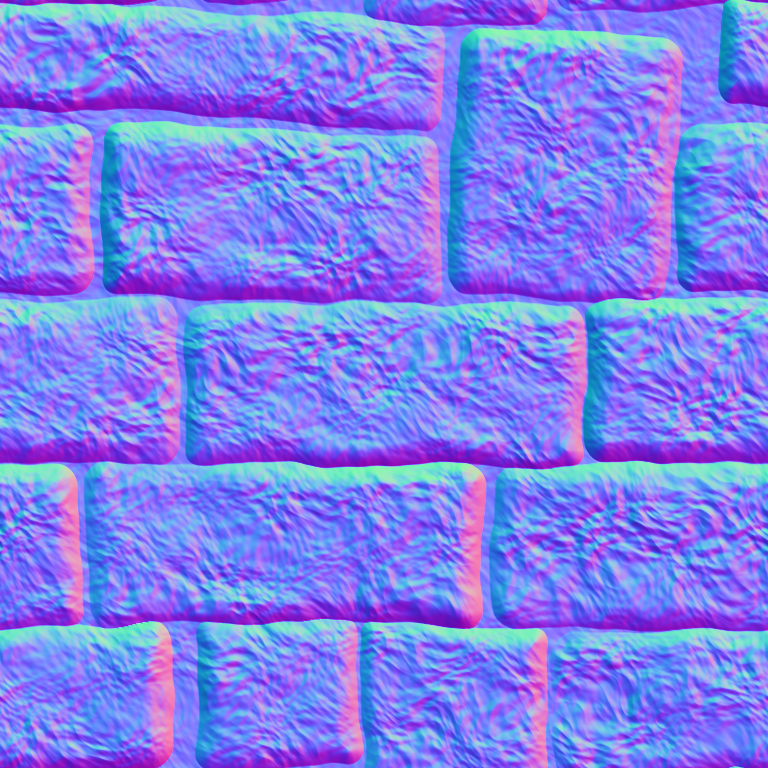
Write a WebGL 2 fragment shader that draws this texture map.

```glsl
#version 300 es
precision highp float;
// Tangent-space normal map of a seamless wall of rough, rounded stone blocks.

#define BEVEL_WIDTH 0.032
#define BEVEL_HEIGHT 0.026
#define CORNER_RADIUS 0.026
#define EDGE_WOBBLE 0.013
#define FACE_SWELL 0.016
#define LUMP_HEIGHT 0.011
#define WRINKLE_HEIGHT 0.0075
#define GRIT_HEIGHT 0.0018
#define MORTAR_ROUGHNESS 0.45
#define SAMPLE_STEP 0.0013

uniform vec2 u_resolution;
out vec4 outColor;

const int STONE_COUNT = 11;

// Each block: centre, half size
const vec4 STONES[STONE_COUNT] = vec4[STONE_COUNT](
  vec4(0.257, 0.919, 0.321, 0.069), vec4(0.734, 0.783, 0.143, 0.173),
  vec4(0.999, 0.730, 0.120, 0.110), vec4(0.353, 0.721, 0.220, 0.111),
  vec4(0.996, 0.503, 0.234, 0.107), vec4(0.499, 0.500, 0.260, 0.105),
  vec4(0.873, 0.289, 0.235, 0.106), vec4(0.371, 0.290, 0.254, 0.106),
  vec4(0.972, 0.087, 0.252, 0.097), vec4(0.361, 0.095, 0.106, 0.095),
  vec4(0.592, 0.078, 0.120, 0.108));

// Clockwise lean of each block, in radians
const float LEAN[STONE_COUNT] = float[STONE_COUNT](
  0.05, 0.075, 0.0, 0.02, 0.0, 0.005, 0.01, 0.008, -0.03, 0.0, 0.015);

float hash(vec2 p) {
  return fract(sin(dot(p, vec2(127.1, 311.7))) * 43758.5453);
}

// Gradient at a lattice corner, wrapped so that the tile is seamless
float cornerSlope(vec2 cell, vec2 period, vec2 offset) {
  float angle = 6.2832 * hash(mod(cell, period) + period);
  return dot(vec2(cos(angle), sin(angle)), offset);
}

float noise(vec2 uv, vec2 period) {
  vec2 p = uv * period, i = floor(p), f = p - i;
  vec2 w = f * f * f * (f * (f * 6.0 - 15.0) + 10.0);
  vec2 e = vec2(1.0, 0.0);
  float low = mix(cornerSlope(i, period, f),
                  cornerSlope(i + e.xy, period, f - e.xy), w.x);
  float high = mix(cornerSlope(i + e.yx, period, f - e.yx),
                   cornerSlope(i + e.xx, period, f - e.xx), w.x);
  return mix(low, high, w.y);
}

float roundedBox(vec2 p, vec2 halfSize, float radius) {
  vec2 q = abs(p) - halfSize + radius;
  return length(max(q, 0.0)) + min(max(q.x, q.y), 0.0) - radius;
}

// Signed distance to the nearest block (x) and its face tilt (y)
vec2 nearestStone(vec2 uv) {
  vec2 nearest = vec2(1.0, 0.0);
  for (int i = 0; i < STONE_COUNT; i++) {
    vec4 stone = STONES[i];
    float id = float(i);
    vec2 d = fract(uv - stone.xy + 0.5) - 0.5;
    float c = cos(LEAN[i]), s = sin(LEAN[i]);
    vec2 q = vec2(c * d.x - s * d.y, s * d.x + c * d.y);
    float radius = CORNER_RADIUS * (0.75 + 0.6 * hash(vec2(id, 3.0)));
    float dist = roundedBox(q, stone.zw, radius);
    vec2 tilt = vec2(hash(vec2(id, 7.0)), hash(vec2(id, 9.0))) - 0.5;
    if (dist < nearest.x) nearest = vec2(dist, dot(q, tilt) * 0.16);
  }
  return nearest;
}

// Lumps, creased wrinkles and fine grit
float roughness(vec2 uv) {
  mat2 diagonal = mat2(1.0, 1.0, -1.0, 1.0);
  vec2 bend = vec2(noise(uv, vec2(11.0)), noise(uv, vec2(13.0)));
  vec2 p = uv + 0.022 * bend;
  float patchy = smoothstep(-0.35, 0.3, noise(uv, vec2(6.0, 8.0)));
  float wrinkles = 0.8 * noise(diagonal * p, vec2(27.0, 36.0))
                 + 0.6 * noise(p, vec2(52.0, 78.0))
                 - 0.7 * abs(noise(diagonal * p, vec2(24.0, 41.0)));
  return LUMP_HEIGHT * noise(p, vec2(14.0, 17.0))
       + WRINKLE_HEIGHT * mix(0.5, 1.15, patchy) * wrinkles
       + GRIT_HEIGHT * noise(diagonal * p, vec2(75.0, 97.0));
}

float surfaceHeight(vec2 uv) {
  // Uneven outlines
  vec2 wobble = vec2(noise(uv, vec2(7.0)), noise(uv, vec2(8.0)))
              + 0.3 * vec2(noise(uv, vec2(23.0)), noise(uv, vec2(25.0)));
  vec2 stone = nearestStone(uv + EDGE_WOBBLE * wobble);

  // Rounded shoulder rising to the face
  float rise = clamp(-stone.x / BEVEL_WIDTH, 0.0, 1.0);
  float shoulder = 1.0 - (1.0 - rise) * (1.0 - rise);
  float swell = FACE_SWELL * noise(uv, vec2(5.0, 7.0)) + stone.y;
  float grain = mix(MORTAR_ROUGHNESS, 1.0, smoothstep(0.0, 0.5, rise));
  return BEVEL_HEIGHT * shoulder + swell * shoulder + grain * roughness(uv);
}

void main() {
  vec2 uv = gl_FragCoord.xy / u_resolution;
  vec2 e = vec2(SAMPLE_STEP, 0.0);
  vec2 slope = vec2(surfaceHeight(uv + e.xy) - surfaceHeight(uv - e.xy),
                    surfaceHeight(uv + e.yx) - surfaceHeight(uv - e.yx))
             / (2.0 * SAMPLE_STEP);
  vec3 normal = normalize(vec3(-slope, 1.0));
  outColor = vec4(normal * 0.5 + 0.5, 1.0);
}
```
